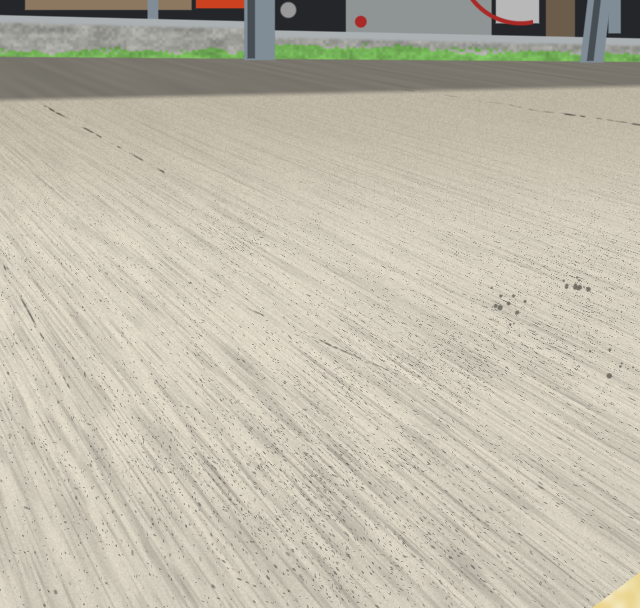
This texture is drawn by a WebGL 2 fragment shader. Its source:

```glsl
#version 300 es
precision highp float;
// A broom-finished concrete floor in perspective, with a shaded far end, a low
// wall, steel posts and site clutter. Grooves are noise stretched along rays
// from a vanishing point; pits are hashed cells laid out along the same rays.
#define SCENE vec2(7.68, 7.28)
#define VANISH vec2(-2.5, -.4)
#define GROOVE_DEPTH .21
#define GROOVE_FREQ 22.
#define PIT_DEPTH .36
#define LIT vec3(.832, .808, .746)
#define FAR_LIT vec3(.735, .705, .637)
#define SHADE vec3(.475, .46, .425)
#define GREEN vec3(.46, .7, .35)
#define STEEL vec3(.5, .55, .59)
#define DARK vec3(.14, .15, .16)

uniform vec2 u_resolution;
out vec4 outColor;
float px; // size of one pixel in scene units

float hash(vec2 p) {
  vec3 q = fract(p.xyx * .1031);
  q += dot(q, q.yzx + 33.33);
  return fract((q.x + q.y) * q.z);
}

float noise(vec2 p) {
  vec2 i = floor(p), f = fract(p);
  f = f * f * (3. - 2. * f);
  return mix(mix(hash(i), hash(i + vec2(1, 0)), f.x),
             mix(hash(i + vec2(0, 1)), hash(i + 1.), f.x), f.y);
}

float fill(float d) { return 1. - smoothstep(-px, px, d); }

// Block hanging from the top edge
float block(vec2 p, float left, float right, float bottom) {
  return fill(max(max(left - p.x, p.x - right), p.y - bottom));
}

float blob(vec2 p, vec2 c, vec2 r) { p = (p - c) / r; return exp(-dot(p, p)); }

// Broken dark scratch between two points
float scratch(vec2 p, vec2 a, vec2 b) {
  vec2 d = b - a;
  float h = clamp(dot(p - a, d) / dot(d, d), 0., 1.);
  float dist = length(p - a - d * h + .04 * (noise(vec2(h * 9., a.x)) - .5));
  return (1. - smoothstep(0., .008 + px, dist)) * smoothstep(.25, .7, noise(p * 16.));
}

// Rough, pitted areas of the floor
float roughness(vec2 p) {
  float r = blob(p, vec2(5.6, 4.25), vec2(1.5, .5)) + blob(p, vec2(3.4, 5.7), vec2(2.3, .9));
  r += blob(p, vec2(4.6, 6.8), vec2(1.6, .6)) + .5 * blob(p, vec2(7, 3.3), vec2(1.1, .7));
  r += .5 * blob(p, vec2(2.75, 2.85), vec2(.4, .2));
  return min(r, 1.) * (.3 + .8 * noise(p * 2.7));
}

// Pits elongated along the grooves, smaller with distance
float pits(vec2 ray, float lane, float along, float rough) {
  float sum = 0.;
  for (int i = 0; i < 3; i++) {
    float k = 75. + 48. * float(i);
    vec2 g = vec2(lane, along * .16) * k + float(i) * 17.3;
    g.x += noise(vec2(g.y * .6, i)) * 2.;
    vec2 id = floor(g);
    vec2 d = fract(g) - .2 - .6 * vec2(hash(id + 3.), hash(id + 7.));
    float size = .08 + .24 * hash(id + 11.) * hash(id + 23.);
    float here = step(hash(id), .05 + .32 * rough) * (.4 + .6 * hash(id + 5.));
    sum += here * (1. - smoothstep(size * .3, size + px * k * .7 / ray.y, length(d)));
  }
  return min(sum, 1.);
}

// Loose crumbs around a centre
float crumbs(vec2 p, vec2 c, vec2 spread) {
  float m = 0.;
  for (int i = 0; i < 10; i++) {
    vec2 k = vec2(float(i) + 1., c.x * 10.);
    vec2 o = vec2(hash(k), hash(k + 5.)) + vec2(hash(k + 9.), hash(k + 2.)) - 1.;
    m = max(m, fill(length(p - c - o * spread) - .008 - .024 * hash(k + 4.)));
  }
  return m;
}

vec3 floorColor(vec2 p) {
  vec2 ray = p - VANISH;
  float lane = ray.x / ray.y, along = log(length(ray)) * 5.;
  vec3 col = mix(FAR_LIT, LIT, smoothstep(1., 3., p.y));
  col *= 1. - .04 * smoothstep(4.5, 7.3, p.y);
  float rough = roughness(p), grooves = 0., f = GROOVE_FREQ;
  float slope = px * length(vec2(1, lane)) / ray.y;
  for (int i = 0; i < 5; i++) {
    float k = float(i), n = noise(vec2(lane * f, along * (1. + .5 * k) + f));
    n = .5 * (n - .5) - .8 * (1. - smoothstep(.1, .45, n) - .2);
    grooves += n * (1. - smoothstep(.5, 1.7, slope * f)) * (.07 + .08 * k);
    f *= 1.75;
  }
  col *= 1. + GROOVE_DEPTH * grooves * (1. + .5 * rough);
  col *= 1. + .07 * (noise(p * 65.) - .5) - .03 * rough;
  col *= 1. - PIT_DEPTH * pits(ray, lane, along, rough) * smoothstep(1.2, 3.5, p.y);
  float cut = scratch(p, vec2(.5, 1.25), vec2(2, 2.08)) + scratch(p, vec2(2.3, 3.4), vec2(4.8, 4.5));
  cut += scratch(p, vec2(0, 3.1), vec2(1, 4.95)) + scratch(p, vec2(4, .95), vec2(7.68, 1.5));
  col *= 1. - .45 * min(cut, 1.);
  float loose = crumbs(p, vec2(6.9, 3.4), vec2(.2, .12)) + crumbs(p, vec2(7.5, 4.35), vec2(.5, .25));
  loose += crumbs(p, vec2(6, 3.6), vec2(.6, .3));
  col = mix(col, vec3(.36, .35, .32), .8 * min(loose, 1.));
  float edge = 1.2 - .022 * p.x;
  vec3 shade = SHADE * (.96 + .08 * noise(vec2(lane * 9., along)));
  return mix(shade, col, smoothstep(edge - .04, edge + .04, p.y));
}

vec3 backdrop(vec2 p) {
  vec3 c = mix(DARK, vec3(.55, .47, .38), block(p, .3, 2.3, .12));
  c = mix(c, vec3(.8, .26, .13), block(p, 2.35, 2.95, .1));
  c = mix(c, vec3(.56, .58, .58), block(p, 4.15, 5.9, .5));
  c = mix(c, vec3(.72), block(p, 5.95, 6.47, .28));
  c = mix(c, vec3(.42, .36, .3), block(p, 6.55, 6.9, .5));
  c = mix(c, STEEL, block(p, 1.77, 1.9, .25) + block(p, 7.3, 7.45, .4));
  float wheel = length(p - vec2(3.46, .12));
  c = mix(c, mix(vec3(.6), DARK, smoothstep(.08, .11, wheel)), fill(wheel - .16));
  float hose = abs(length(p - vec2(6.25, -.45)) - .73) - .025;
  float red = fill(hose) * step(p.x, 6.4) + fill(length(p - vec2(4.33, .26)) - .07);
  c = mix(c, vec3(.66, .16, .15), red);
  // Low wall with a pale ledge, then the patchy green strip at its foot
  float stain = noise(p * vec2(5, 14)) * .6 + noise(p * 28.) * .4;
  bool left = p.x < 3.1;
  float top = left ? .18 + .025 * p.x : .29 + .022 * p.x;
  vec3 wall = vec3(.62, .62, .6) * (.78 + .4 * stain);
  wall = mix(vec3(.67, .69, .7), wall, smoothstep(.06, .12, p.y - top));
  c = mix(c, wall, fill(top - p.y));
  float strip = (left ? .61 : .46 + .025 * p.x) + .16 * (stain - .5);
  return mix(c, GREEN * (.8 + .4 * stain), fill(strip - p.y));
}

void main() {
  px = SCENE.x / u_resolution.x;
  vec2 uv = gl_FragCoord.xy / u_resolution;
  vec2 p = vec2(uv.x, 1. - uv.y) * SCENE; // measured down from the top
  vec3 col = mix(backdrop(p), floorColor(p), fill(.68 + .008 * p.x - p.y));
  // Steel posts with a darker web
  vec2 q = vec2(p.x + .12 * p.y, p.y);
  col = mix(col, STEEL, block(p, 2.93, 3.3, .72) + block(q, 7.05, 7.33, .75));
  col = mix(col, STEEL * .55, block(p, 2.97, 3.06, .7) + block(q, 7.13, 7.21, .73));
  // Pale yellow corner in the foreground
  float corner = 7.28 - p.y - .74 * (p.x - 7.1);
  vec3 cream = mix(vec3(.96, .92, .78), vec3(.9, .8, .48), noise(p * 7.));
  outColor = vec4(mix(col, cream, fill(corner)), 1);
}
```
